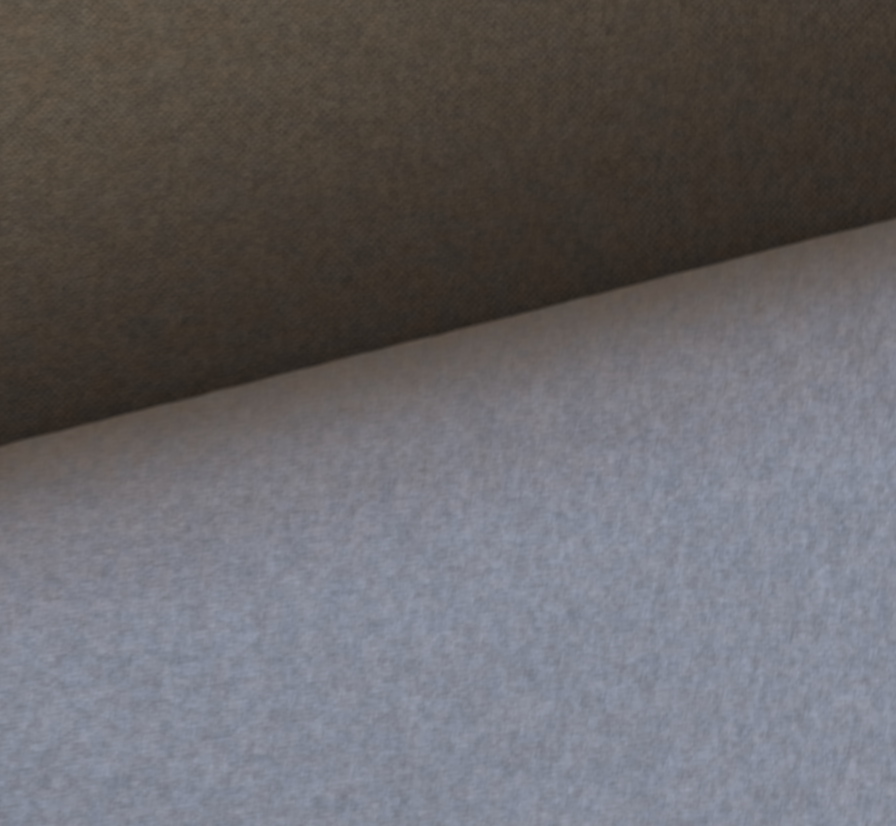
Give the GLSL for this texture, as a Shadertoy shader.

```glsl
// Two pieces of woven upholstery meeting along a slanted seam: a shaded brown
// back above a cool grey cushion. Broad gradients follow the distance to the
// seam, and crossed value noise at several scales forms the mottled cloth.

float hash(vec2 p) {
    return fract(sin(dot(p, vec2(127.1, 311.7))) * 43758.545);
}

float valueNoise(vec2 p) {
    vec2 cell = floor(p), f = fract(p);
    f = f * f * (3.0 - 2.0 * f);
    float low = mix(hash(cell), hash(cell + vec2(1, 0)), f.x);
    float high = mix(hash(cell + vec2(0, 1)), hash(cell + vec2(1, 1)), f.x);
    return mix(low, high, f.y);
}

vec2 rotate(vec2 p, float angle) {
    float c = cos(angle), s = sin(angle);
    return vec2(c * p.x - s * p.y, s * p.x + c * p.y);
}

// Crossed short fibres at several scales, centred on zero
float fibres(vec2 p, float upright) {
    float sum = 0.0, weight = 0.5;
    for (int i = 0; i < 3; i++) {
        float weft = valueNoise(rotate(p, -0.15) * vec2(65.0, 115.0));
        float warp = valueNoise(rotate(p, 0.22) * vec2(120.0, 62.0) + 37.0);
        sum += weight * (mix(weft, warp, upright) - 0.5);
        p = p * 1.7 + 11.3;
        weight *= 0.85;
    }
    return sum;
}

// Shaded back: lightest at the upper left, sinking into the seam
vec3 backCloth(vec2 p, float x, float height) {
    float light = smoothstep(-0.04, 0.52, height) * (1.0 - 0.3 * x);
    light += 0.17 * (1.0 - x) * smoothstep(0.0, 0.25, height);
    vec3 col = mix(vec3(0.205, 0.176, 0.153), vec3(0.345, 0.307, 0.262), light);
    col *= 1.0 - 0.18 * exp(-max(height, 0.0) * 38.0);

    vec2 q = rotate(p, -0.06);
    float weave = sin(q.x * 720.0) * sin(q.y * 690.0) * valueNoise(q * 12.0);
    float grain = fibres(q * 1.15, 0.3 + 0.4 * x);
    float tint = valueNoise(q * vec2(45.0, 75.0) + 71.0) - 0.5;
    col *= 1.0 + 0.34 * grain + 0.04 * weave;
    return col + tint * vec3(0.014, 0.0, -0.014);
}

// Cushion: a warm rolled rim fading to a blue-grey seat
vec3 cushionCloth(vec2 p, float x, float depth) {
    vec3 col = mix(vec3(0.335, 0.292, 0.255), vec3(0.475, 0.465, 0.490),
                   smoothstep(-0.04, 0.135, depth));
    col = mix(col, vec3(0.530, 0.548, 0.602), smoothstep(0.06, 0.31, depth));
    col *= 1.0 - 0.03 * smoothstep(0.35, 0.0, p.y) * (1.0 - x);

    float grain = fibres(p, mix(0.35, 0.7, x));
    float mottling = valueNoise(p * vec2(17.0, 22.0)) - 0.5;
    float tint = valueNoise(p * vec2(60.0, 75.0) + 19.0) - 0.5;
    float strength = mix(0.15, 0.28, smoothstep(0.0, 0.2, depth));
    col *= 1.0 + strength * grain + 0.02 * mottling;
    return col + tint * vec3(-0.016, 0.0, 0.016);
}

void mainImage(out vec4 fragColor, in vec2 fragCoord) {
    vec2 p = fragCoord / iResolution.y;
    float x = fragCoord.x / iResolution.x;

    // Signed height above the seam, with a slight cloth ripple
    float seam = 0.460 + 0.276 * x + 0.0015 * (valueNoise(vec2(x * 45.0, 3.0)) - 0.5);
    float height = p.y - seam;

    float softness = max(0.0042, 1.0 / iResolution.y);
    float back = smoothstep(-softness, softness, height);
    vec3 col = mix(cushionCloth(p, x, -height), backCloth(p, x, height), back);
    fragColor = vec4(clamp(col, 0.0, 1.0), 1.0);
}
```
